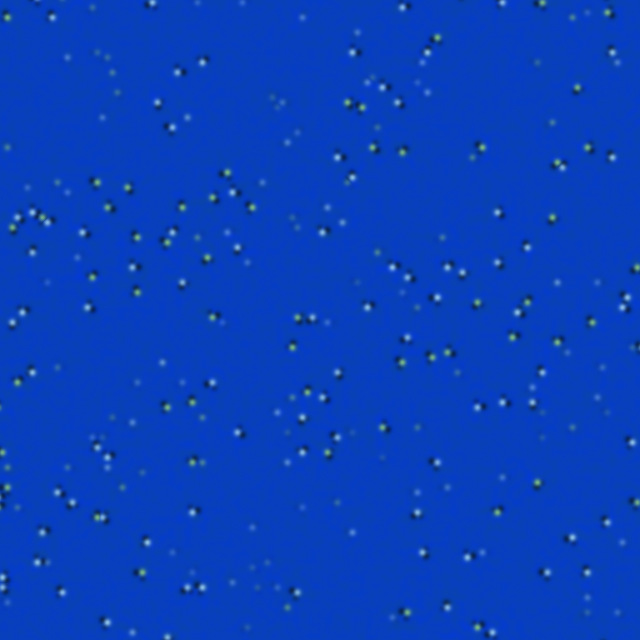
Give the GLSL for this texture, as a WebGL 2 fragment shader.

```glsl
#version 300 es
precision highp float;
// Deep blue field with faint grain and scattered pale specks, each with a dark companion.
uniform vec2 u_resolution;
out vec4 fragColor;

const float GRAINS = 128.0;        // grain widths across the canvas
const float CELL = 4.0;            // grain widths per scatter cell
const float TAU = 6.2831853;

const vec3 FIELD = vec3(0.028, 0.247, 0.742);
const vec3 GRAIN_TINT = vec3(-0.12, -0.22, 1.0);
const vec3 PIT = vec3(0.01, 0.10, 0.24);
const vec3 PALE_BLUE = vec3(0.62, 0.82, 0.93);
const vec3 PALE_GREEN = vec3(0.48, 0.72, 0.52);

vec3 hash3(vec2 p, float seed) {
    vec3 q = fract(vec3(p.xyx + seed * 17.31) * vec3(0.1031, 0.1030, 0.0973));
    q += dot(q, q.yxz + 33.33);
    return fract((q.xxy + q.yzz) * q.zyx);
}

float cornerSlope(vec2 corner, vec2 offset, float seed) {
    float angle = TAU * hash3(corner, seed).x;
    return dot(vec2(cos(angle), sin(angle)), offset);
}

float gradientNoise(vec2 p, float seed) {
    vec2 i = floor(p), f = fract(p);
    vec2 w = f * f * f * (f * (f * 6.0 - 15.0) + 10.0);
    vec2 e = vec2(1.0, 0.0);
    float low = mix(cornerSlope(i, f, seed), cornerSlope(i + e, f - e, seed), w.x);
    float high = mix(cornerSlope(i + e.yx, f - e.yx, seed), cornerSlope(i + 1.0, f - 1.0, seed), w.x);
    return mix(low, high, w.y);
}

// Soft round dot with its peak at the centre
float dotMask(vec2 offset, float radius) {
    return exp(-dot(offset, offset) / (radius * radius));
}

// Returns light, dark, halo and green share of the specks near p
vec4 scatterSpecks(vec2 p, float density, float seed) {
    vec2 home = floor(p / CELL);
    vec4 sum = vec4(0.0);
    for (int y = -1; y <= 1; y++) {
        for (int x = -1; x <= 1; x++) {
            vec2 cell = home + vec2(x, y);
            vec3 place = hash3(cell, seed);
            vec3 look = hash3(cell, seed + 1.0);
            float cluster = gradientNoise(cell * 0.17, seed + 2.0);
            if (place.z > density * (1.0 + 1.3 * cluster)) continue;

            // Centres sit on the grain lattice
            vec2 d = p - cell * CELL - floor(place.xy * CELL) - 0.5;
            float strong = step(0.36, look.x);
            float strength = mix(0.18 + look.x, 0.75 + 0.25 * look.y, strong);
            float angle = TAU * look.z;
            vec2 side = vec2(cos(angle), 0.7 * sin(angle)) * 1.15;
            float pit = max(dotMask(d - side, 0.75), 0.55 * dotMask(d - side.yx * vec2(-1.0, 1.0), 0.7));
            float light = strength * dotMask(d, 0.68);

            sum.w = mix(sum.w, step(0.6, look.y), step(sum.x, light));
            sum.x = max(sum.x, light);
            sum.y = max(sum.y, pit * mix(0.12, 0.9, strong));
            sum.z = max(sum.z, strength * dotMask(d, 3.0));
        }
    }
    return sum;
}

void main() {
    vec2 p = gl_FragCoord.xy / u_resolution.y * GRAINS;
    vec4 specks = scatterSpecks(p, 0.24, 3.0);

    // Grain grows rougher around the specks
    float grain = gradientNoise(p * 0.6, 7.0) + 0.5 * gradientNoise(p * 0.16, 8.0);
    vec3 color = FIELD + GRAIN_TINT * grain * mix(0.055, 0.16, specks.z);

    // Dark companions lie below the pale specks
    color = mix(color, PIT, specks.y);
    color = mix(color, mix(PALE_BLUE, PALE_GREEN, specks.w), specks.x);
    fragColor = vec4(clamp(color, 0.0, 1.0), 1.0);
}
```
